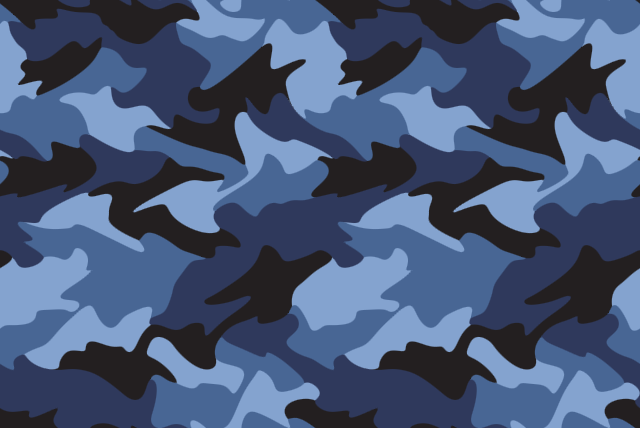
Write a Shadertoy shader that draws this pattern.

```glsl
#define REPEATS vec2(2.0, 1.0)   // tiles across and down the canvas
#define GRID vec2(4.0, 12.0)     // blob cells per tile
#define JITTER 0.75              // scatter of blob centres, in cells
#define FALLOFF 3.6              // higher gives harder corners
#define SIZE_VARIATION 0.2       // spread of blob strength
#define WARP vec2(0.17, 0.075)   // sideways and vertical edge waviness
#define BLACK vec3(0.137, 0.122, 0.126)
#define NAVY vec3(0.184, 0.224, 0.361)
#define STEEL vec3(0.282, 0.400, 0.580)
#define SKY vec3(0.518, 0.640, 0.812)

const float TAU = 6.2831853;

vec3 hash3(vec2 cell) {
    vec3 n = vec3(dot(cell, vec2(127.1, 311.7)),
                  dot(cell, vec2(269.5, 183.3)),
                  dot(cell, vec2(419.2, 371.9)));
    return fract(sin(n) * 43758.55);
}

// Alternating shears keep areas equal; whole frequencies keep the tile seamless.
vec2 warpTile(vec2 p) {
    for (float n = 3.0; n < 8.0; n += 2.0) {
        p.x += WARP.x / n * sin(TAU * n * p.y + 1.7 * n + 1.6 * sin(TAU * p.y + n));
        p.y += WARP.y / n * sin(TAU * n * p.x + 2.3 * n + 1.6 * sin(TAU * p.x - n));
    }
    return p;
}

// Every row of four cells holds each colour once, in a shifting order.
int cellColour(ivec2 cell) {
    return (cell.x ^ cell.y ^ (3 * (cell.y >> 2))) & 3;
}

// Soft cellular field per colour: neighbours of one colour melt together.
vec4 colourFields(vec2 p) {
    vec2 base = floor(p);
    vec4 field = vec4(1e-12);
    for (int j = -2; j <= 2; j++) {
        for (int i = -2; i <= 2; i++) {
            vec2 cell = base + vec2(i, j);
            vec2 wrapped = floor(mod(cell + 0.5, GRID));
            vec3 rnd = hash3(wrapped);
            vec2 d = p - cell - 0.5 - JITTER * (rnd.xy - 0.5);
            float strength = 1.0 + SIZE_VARIATION * (2.0 * rnd.z - 1.0);
            int colour = cellColour(ivec2(wrapped));
            vec4 mask = vec4(equal(ivec4(0, 1, 2, 3), ivec4(colour)));
            field += mask * strength * exp(-FALLOFF * dot(d, d));
        }
    }
    return log(field) / FALLOFF;
}

void mainImage(out vec4 fragColor, in vec2 fragCoord) {
    vec2 tile = fragCoord / iResolution.xy * REPEATS;
    vec4 field = colourFields(warpTile(tile) * GRID);

    // Strongest colour wins, blended over one pixel at its border
    vec4 rival = max(max(field.yzwx, field.zwxy), field.wxyz);
    vec4 lead = field - rival;
    vec4 cover = clamp(0.5 + lead / max(fwidth(lead), 1e-5), 0.0, 1.0);
    cover /= max(dot(cover, vec4(1.0)), 1e-4);

    fragColor = vec4(mat4x3(BLACK, NAVY, STEEL, SKY) * cover, 1.0);
}
```
